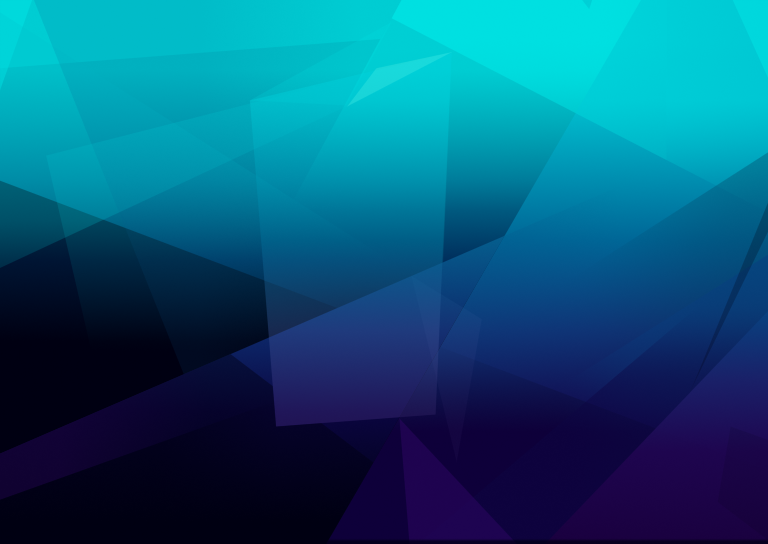
Give the GLSL for this background, as a Shadertoy shader.

```glsl
const float HEIGHT = 5.42; // canvas height in drawing units
const vec3 AQUA = vec3(0.0, 0.90, 0.90);
const vec3 TEAL = vec3(0.0, 0.75, 0.80);
const vec3 BLUE = vec3(0.03, 0.30, 0.52);
const vec3 VIOLET = vec3(0.17, 0.02, 0.38);
const vec3 INK = vec3(0.0, 0.0, 0.07);

// Smooth half-plane on the right hand of the path a to b (y runs down)
float side(vec2 p, vec2 a, vec2 b, float px) {
    vec2 along = normalize(b - a);
    float d = dot(p - a, vec2(-along.y, along.x));
    return smoothstep(-0.7 * px, 0.7 * px, d);
}

// Clockwise convex facets
float triangle(vec2 p, vec2 a, vec2 b, vec2 c, float px) {
    return side(p, a, b, px) * side(p, b, c, px) * side(p, c, a, px);
}

float quad(vec2 p, vec2 a, vec2 b, vec2 c, vec2 d, float px) {
    return side(p, a, b, px) * side(p, b, c, px) * side(p, c, d, px) * side(p, d, a, px);
}

float fade(float v, float start, float end) {
    return 1.0 - clamp((v - start) / (end - start), 0.0, 1.0);
}

// Four colours blended at four rising stops
vec3 ramp(float v, vec4 s, vec3 a, vec3 b, vec3 c, vec3 d) {
    vec3 col = mix(b, a, fade(v, s.x, s.y));
    col = mix(c, col, fade(v, s.y, s.z));
    return mix(d, col, fade(v, s.z, s.w));
}

float hash(vec2 p) {
    vec3 q = fract(vec3(p.xyx) * 0.1031);
    q += dot(q, q.yzx + 33.33);
    return fract((q.x + q.y) * q.z);
}

void mainImage(out vec4 fragColor, in vec2 fragCoord) {
    float px = HEIGHT / iResolution.y;
    vec2 p = vec2(fragCoord.x, iResolution.y - fragCoord.y) * px;

    // Long edges that divide the canvas
    float below = side(p, vec2(0.0, 4.52), vec2(4.40, 2.62), px);
    float right = side(p, vec2(3.25, 5.42), vec2(6.30, 0.15), px);
    float above = side(p, vec2(7.68, 2.13), vec2(3.55, 0.0), px);
    float falling = side(p, vec2(0.0, 1.80), vec2(7.68, 4.70), px);
    float rising = side(p, vec2(4.50, 0.57), vec2(0.0, 2.67), px);
    float steep = side(p, vec2(2.93, 1.98), vec2(4.0, 0.0), px);
    float crossing = side(p, vec2(0.20, 0.25), vec2(4.80, 3.18), px);

    // Upper backdrop, lower left and right slopes
    vec3 col = ramp(p.y, vec4(0.7, 1.8, 2.6, 3.4),
        vec3(0.0, 0.75, 0.78), vec3(0.0, 0.45, 0.58), vec3(0.0, 0.18, 0.36), INK);
    vec3 lower = ramp(p.y, vec4(2.4, 3.3, 4.1, 5.2),
        vec3(0.02, 0.36, 0.55), vec3(0.05, 0.16, 0.42), vec3(0.04, 0.02, 0.25), INK);
    vec3 slope = ramp(p.y, vec4(1.0, 2.4, 3.3, 4.3),
        vec3(0.0, 0.76, 0.82), vec3(0.0, 0.40, 0.59), vec3(0.06, 0.20, 0.46), vec3(0.07, 0.0, 0.27));

    // Upper left facets
    col = mix(col, INK, 0.55 * falling);
    col = mix(col, TEAL, 0.24 * rising * fade(p.y, 2.2, 3.4));
    col = mix(col, AQUA, 0.35 * side(p, vec2(3.90, 0.38), vec2(0.0, 0.68), px) * (1.0 - steep));
    col = mix(col, AQUA, 0.5 * triangle(p, vec2(0.0), vec2(0.32, 0.0), vec2(0.0, 0.90), px));
    col = mix(col, TEAL, 0.2 * crossing * fade(p.y, 1.2, 2.6) * (1.0 - right));
    col = mix(col, BLUE, 0.13 * side(p, vec2(2.1, 4.40), vec2(0.53, 0.48), px) * fade(p.x, 2.0, 3.6));
    col = mix(col, AQUA, 0.16 * triangle(p, vec2(2.49, 1.0), vec2(3.90, 0.22), vec2(3.45, 1.05), px));
    float sheet = quad(p, vec2(0.46, 1.55), vec2(4.50, 0.52), vec2(4.35, 4.2), vec2(1.05, 4.10), px);
    col = mix(col, TEAL, 0.28 * sheet * fade(p.y, 1.2, 3.5));

    // Lower sheet and right sheet
    col = mix(col, lower, below * (1.0 - right));
    col = mix(col, slope, right);
    col = mix(col, BLUE, 0.25 * right * below * fade(p.x, 4.4, 6.2) * fade(p.y, 2.6, 4.2));

    // Bright upper fan
    col = mix(col, AQUA, 0.4 * steep * (1.0 - crossing * (1.0 - right)) * (1.0 - right) * fade(p.y, 0.5, 2.1));
    col = mix(col, AQUA, 0.75 * above * steep * fade(p.y, 0.4, 2.2) * fade(p.x, 6.0, 9.0));
    col = mix(col, TEAL, 0.3 * above * (1.0 - smoothstep(6.64 - px, 6.64 + px, p.x)) * right);
    col = mix(col, TEAL, 0.35 * above * smoothstep(6.64 - px, 6.64 + px, p.x) * fade(p.y, 0.6, 1.8));
    col = mix(col, AQUA, 0.5 * triangle(p, vec2(7.30, 0.0), vec2(7.70, 0.0), vec2(7.70, 0.88), px));
    col = mix(col, TEAL, 0.5 * triangle(p, vec2(5.80, 0.0), vec2(5.90, 0.0), vec2(5.87, 0.09), px));

    // Central pane
    vec3 glass = ramp(p.y, vec4(1.0, 2.4, 3.3, 4.2),
        vec3(0.0, 0.83, 0.87), vec3(0.0, 0.45, 0.62), vec3(0.24, 0.34, 0.60), vec3(0.27, 0.18, 0.50));
    float pane = quad(p, vec2(2.49, 1.0), vec2(4.50, 0.52), vec2(4.34, 4.13), vec2(2.75, 4.25), px);
    col = mix(col, glass, 0.38 * pane);
    col = mix(col, vec3(0.35, 0.95, 0.90), 0.28 * triangle(p, vec2(3.75, 0.68), vec2(4.50, 0.52), vec2(3.46, 1.06), px));
    col = mix(col, glass, 0.15 * triangle(p, vec2(4.10, 2.75), vec2(4.80, 3.18), vec2(4.55, 4.60), px));

    // Right and lower right facets
    col = mix(col, BLUE * 0.6, 0.3 * right * side(p, vec2(5.50, 2.90), vec2(7.68, 1.50), px) * smoothstep(5.5, 7.6, p.x));
    col = mix(col, INK, 0.22 * right * falling * smoothstep(3.2, 4.2, p.y));
    float ridge = side(p, vec2(5.50, 3.90), vec2(7.68, 2.52), px) * smoothstep(5.5, 6.4, p.x);
    col = mix(col, vec3(0.03, 0.24, 0.50), 0.55 * ridge * fade(p.y, 2.6, 4.4));
    col = mix(col, vec3(0.05, 0.02, 0.26), 0.45 * side(p, vec2(4.25, 5.35), vec2(6.90, 3.10), px) * smoothstep(3.0, 3.9, p.y));
    vec3 corner = ramp(p.y, vec4(3.0, 3.8, 4.5, 5.4),
        vec3(0.02, 0.28, 0.52), vec3(0.11, 0.13, 0.42), vec3(0.13, 0.02, 0.32), vec3(0.11, 0.0, 0.25));
    col = mix(col, corner, 0.85 * side(p, vec2(5.43, 5.42), vec2(7.68, 3.07), px));
    col = mix(col, INK, 0.25 * triangle(p, vec2(7.68, 1.95), vec2(7.68, 2.25), vec2(6.90, 3.85), px));
    col = mix(col, INK, 0.12 * quad(p, vec2(7.28, 4.25), vec2(7.70, 4.40), vec2(7.70, 5.42), vec2(7.15, 5.0), px));

    // Violet floor facets
    float left = below * (1.0 - right);
    col = mix(col, VIOLET, 0.65 * left * side(p, vec2(1.90, 4.30), vec2(0.0, 4.98), px) * fade(p.x, 0.6, 2.1));
    col = mix(col, INK, 0.45 * left * side(p, vec2(0.0, 4.98), vec2(1.90, 4.30), px) * fade(p.x, 1.6, 2.8));
    col = mix(col, INK, 0.45 * left * side(p, vec2(2.30, 3.53), vec2(4.13, 4.92), px) * (1.0 - pane));
    col = mix(col, VIOLET, 0.55 * triangle(p, vec2(3.98, 4.17), vec2(5.15, 5.42), vec2(4.08, 5.42), px));
    col = mix(col, INK, 0.7 * smoothstep(5.36, 5.40, p.y));

    col += (hash(fragCoord) - 0.5) / 255.0;
    fragColor = vec4(clamp(col, 0.0, 1.0), 1.0);
}
```
